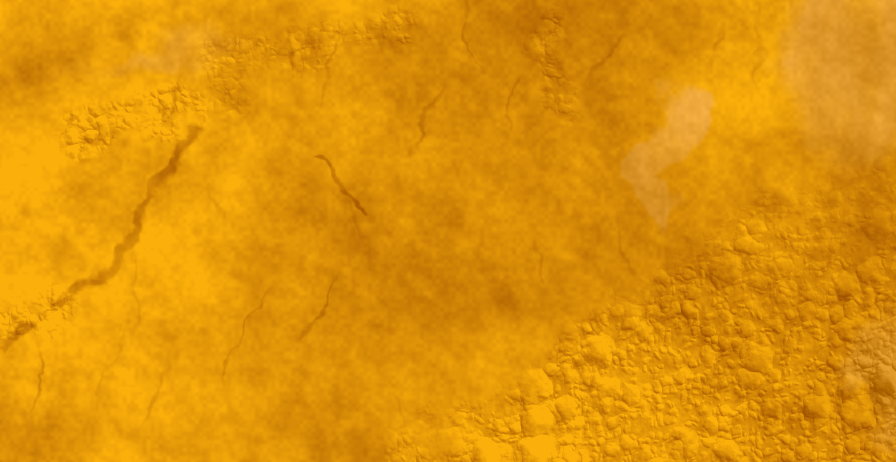
This texture is drawn by a WebGL 2 fragment shader. Its source:

```glsl
#version 300 es
precision highp float;
// Ochre powder surface with cracks, crumbled lumps and pale film patches.
#define SHADE vec3(0.635, 0.335, 0.004)
#define LIT vec3(0.97, 0.675, 0.040)
#define FILM vec3(0.90, 0.625, 0.20)
#define BASE_TONE 0.79
#define BROAD_CONTRAST 0.95
#define RELIEF 0.20
#define GRAIN 0.26
#define CRACK_COUNT 24
#define CRACK_DEPTH 0.50
#define LIGHT_DIR vec2(0.55, 0.83)
#define LIGHT_STEP 0.004
#define SHADOW_STEP 0.018
uniform vec2 u_resolution;
out vec4 outColor;

vec2 hash2(vec2 p) {
  vec3 q = fract(p.xyx * vec3(0.1031, 0.1030, 0.0973));
  q += dot(q, q.yzx + 33.33);
  return fract((q.xx + q.yz) * q.zy);
}
float noise(vec2 p) {
  vec2 i = floor(p), f = fract(p);
  f = f * f * (3.0 - 2.0 * f);
  float low = mix(hash2(i).x, hash2(i + vec2(1, 0)).x, f.x);
  float high = mix(hash2(i + vec2(0, 1)).x, hash2(i + vec2(1, 1)).x, f.x);
  return mix(low, high, f.y);
}
float fbm(vec2 p) {
  float sum = 0.0, amp = 0.533;
  for (int i = 0; i < 4; i++, amp *= 0.5) {
    sum += amp * noise(p);
    p = mat2(1.6, 1.2, -1.2, 1.6) * p + 17.3;
  }
  return sum;
}
vec2 warp(vec2 p, float scale, float amount) {
  return p + amount * (vec2(fbm(p * scale), fbm(p * scale + 40.0)) - 0.5);
}
// Distance to a segment, and the position along it.
vec2 segment(vec2 p, vec2 a, vec2 b) {
  vec2 ab = b - a;
  float t = clamp(dot(p - a, ab) / dot(ab, ab), 0.0, 1.0);
  return vec2(length(p - a - ab * t), t);
}
float band(vec2 p, vec2 a, vec2 b, float width) {
  return 1.0 - smoothstep(0.2 * width, width, segment(p, a, b).x);
}
float patchMask(vec2 p, vec2 center, vec2 radius, float soft) {
  return 1.0 - smoothstep(1.0 - soft, 1.0 + soft, length((p - center) / radius));
}
// Rounded lumps of random size, one per cell.
float lumps(vec2 p, float scale, float share) {
  vec2 q = p * scale, cell = floor(q);
  float h = 0.0;
  for (int k = 0; k < 9; k++) {
    vec2 c = cell + vec2(k % 3 - 1, k / 3 - 1), r = hash2(c + scale);
    vec2 d = q - c - 0.2 - 0.6 * hash2(c + 71.0);
    float radius = mix(0.25, 0.62, r.x) * step(r.y, share) + 0.001;
    h = max(h, radius - dot(d, d) / radius);
  }
  return h / scale;
}
// Where the powder is broken up into crumbs.
float crumbMask(vec2 p) {
  vec2 q = warp(p, 8.0, 0.2);
  float slope = dot(q - vec2(1.0, 0.10), vec2(0.59, -0.81));
  float heap = smoothstep(-0.04, 0.05, slope) * mix(1.0, 0.35, smoothstep(0.25, 0.6, q.y));
  heap *= 1.0 - smoothstep(0.55, 0.75, q.y);
  float ridge = band(q, vec2(0.20, 0.71), vec2(0.41, 0.76), 0.06);
  float foot = band(q, vec2(0.0, 0.25), vec2(0.14, 0.32), 0.06);
  float upper = max(band(q, vec2(0.48, 0.84), vec2(0.83, 0.93), 0.08),
                    band(q, vec2(1.20, 0.98), vec2(1.21, 0.80), 0.06));
  return max(max(heap, ridge), max(0.9 * foot, 0.6 * upper));
}
float height(vec2 p, float crumbs) {
  vec2 q = warp(p, 32.0, 0.03);
  float h = max(lumps(q, 15.0, 0.22), max(lumps(q, 29.0, 0.5), lumps(q, 58.0, 0.75)));
  return crumbs * (h + 0.022 * fbm(p * 30.0)) + 0.06 * fbm(p * 7.0);
}
// Main furrow, a side crack and scattered, mostly steep hairlines.
float cracks(vec2 p) {
  vec2 q = warp(warp(p, 13.0, 0.06), 45.0, 0.016);
  float furrow = max(band(q, vec2(0.42, 0.73), vec2(0.25, 0.43), 0.016),
                     band(q, vec2(0.25, 0.43), vec2(0.0, 0.24), 0.016));
  float dark = max(furrow, 0.8 * band(q, vec2(0.68, 0.66), vec2(0.80, 0.54), 0.010));
  dark *= 0.4 + 0.8 * noise(p * 20.0);
  for (int i = 0; i < CRACK_COUNT; i++) {
    float k = float(i);
    vec2 r = hash2(vec2(k, 5.0)), s = hash2(vec2(k, 31.0));
    vec2 center = vec2(1.65 * fract(k * 0.618 + 0.2), 0.05 + 0.9 * r.x);
    float angle = mix(1.0, 1.9, s.x);
    vec2 reach = mix(0.03, 0.12, r.y) * vec2(cos(angle), sin(angle));
    vec2 d = segment(q, center - reach, center + reach);
    float taper = (0.2 + 3.2 * d.y * (1.0 - d.y)) * mix(0.3, 1.0, noise(p * 24.0));
    dark = max(dark, taper * mix(0.4, 1.0, s.y) * (1.0 - smoothstep(0.0, 0.008, d.x)));
  }
  return dark;
}
void main() {
  vec2 p = gl_FragCoord.xy / u_resolution.y;
  float crumbs = crumbMask(p);
  // Broad light and shadow, with drifts rising to the right at upper left.
  float tone = BASE_TONE + BROAD_CONTRAST * (fbm(p * 2.6 + 4.0) - 0.5);
  vec2 drift = vec2(dot(p, vec2(0.9, 0.43)) * 2.0, dot(p, vec2(-0.43, 0.9)) * 11.0);
  tone += 0.6 * (fbm(drift) - 0.5) * (1.0 - smoothstep(0.3, 0.9, p.x)) * smoothstep(0.2, 0.6, p.y);
  tone += 0.09 * patchMask(p, vec2(0.45, 0.25), vec2(0.55, 0.5), 0.7);
  tone -= 0.11 * patchMask(p, vec2(1.2, 0.72), vec2(0.4, 0.4), 0.7);
  // Relief, cast shadow, steep streaks, grain and cracks.
  float here = height(p, crumbs);
  float slope = (here - height(p + LIGHT_DIR * LIGHT_STEP, crumbs)) / LIGHT_STEP;
  float shadow = height(p + LIGHT_DIR * SHADOW_STEP, crumbs) - here;
  tone += RELIEF * clamp(slope, -2.0, 1.2) - 7.0 * clamp(shadow, -0.008, 0.035);
  tone -= crumbs * 0.12 * (1.0 - smoothstep(0.03, 0.05, here));
  tone += 0.25 * (fbm(vec2(p.x - 0.3 * p.y, p.y * 0.3) * 22.0) - 0.5);
  tone += GRAIN * (0.6 * noise(p * 115.0) + 0.4 * noise(p * 52.0) - 0.5);
  tone -= CRACK_DEPTH * cracks(p);
  vec3 color = mix(SHADE, LIT, clamp(tone, 0.0, 1.03));
  // Translucent film with ragged edges.
  vec2 q = warp(p, 8.0, 0.22);
  float film = patchMask(q, vec2(1.45, 0.68), vec2(0.065, 0.16), 0.15);
  film = max(film, patchMask(q, vec2(1.87, 0.86), vec2(0.15, 0.20), 0.35));
  film = max(film, 0.9 * patchMask(q, vec2(1.92, 0.17), vec2(0.07, 0.19), 0.3));
  film = max(film, 0.6 * patchMask(q, vec2(0.36, 0.87), vec2(0.16, 0.035), 0.6));
  film *= 0.4 + 0.9 * fbm(p * vec2(16.0, 8.0));
  outColor = vec4(mix(color, FILM + 0.25 * (tone - BASE_TONE), min(film, 1.0)), 1.0);
}
```
